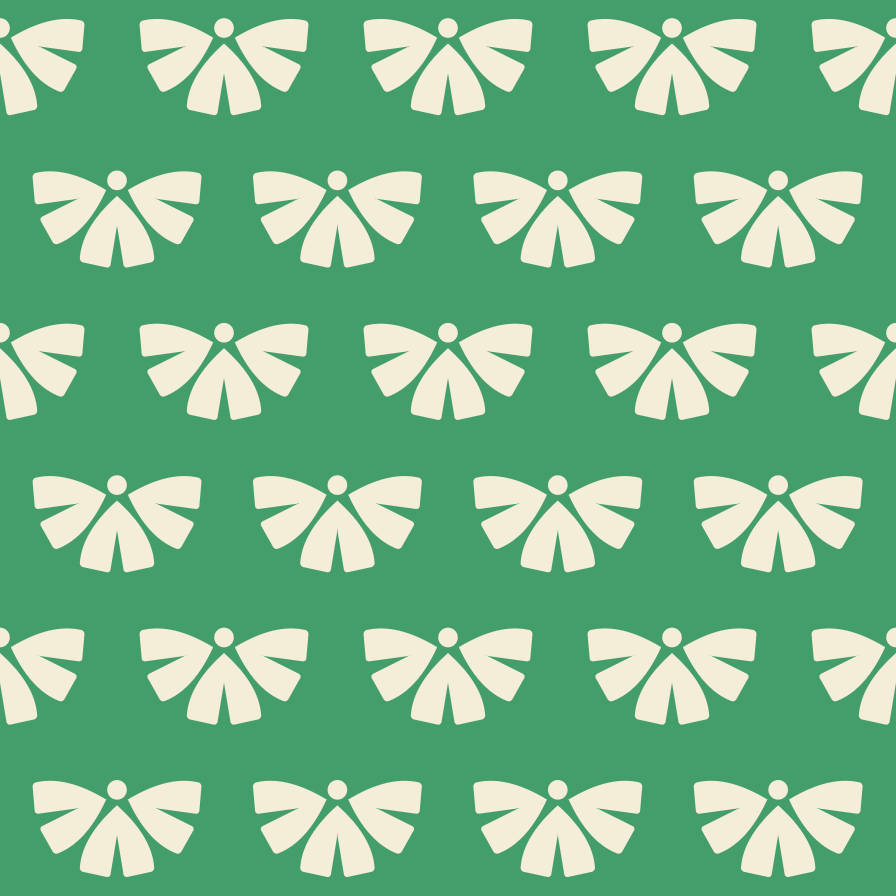
Give the GLSL for this pattern, as a WebGL 1 fragment shader.

```glsl
precision highp float;
// Staggered rows of cream fans on green: a round bead above three notched petals.
// One petal distance function is rotated and mirrored; rows repeat by cell folding.
// Lengths are in design units, 768 to the canvas height.

uniform vec2 u_resolution;

// Intersection of three half-spaces with corners rounded by radius r.
float roundIntersect(vec3 d, float r) {
  d += r;
  return length(max(d, 0.0)) + min(max(d.x, max(d.y, d.z)), 0.0) - r;
}

// Petal with its apex at the origin, opening along +x, notched at the far end.
float petal(vec2 p) {
  p.y = abs(p.y);
  float t = 1.0 - p.x / 57.0;
  float slope = 64.0 / 57.0 * t;
  float side = (p.y - 32.0 * (1.0 - t * t)) / sqrt(1.0 + slope * slope);
  float end = (p.x + 0.216 * p.y - 63.3) / 1.023;
  float notch = (0.165 * (p.x - 25.5) - p.y) / 1.013;
  return roundIntersect(vec3(side, end, notch), 3.0);
}

// Whole fan, centred on its bead.
float fan(vec2 p) {
  float bead = length(p) - 8.4;
  float lower = petal(vec2(-p.y - 13.3, p.x));
  vec2 w = vec2(abs(p.x) - 9.3, p.y + 8.3);
  vec2 axis = vec2(cos(0.3), -sin(0.3));
  float wing = petal(vec2(dot(w, axis), dot(w, vec2(-axis.y, axis.x))));
  return min(bead, min(lower, wing));
}

void main() {
  float pixel = 768.0 / u_resolution.y;
  vec2 p = gl_FragCoord.xy * pixel;

  // Rows count down from the top; every second row is shifted and slightly tighter.
  float row = floor((744.0 - p.y) / 130.6 + 0.25);
  float odd = mod(row, 2.0);
  float pitch = mix(192.0, 188.9, odd);
  float x = p.x - 100.3 * odd;
  vec2 cell = vec2(mod(x + 0.5 * pitch, pitch) - 0.5 * pitch,
                   p.y - 744.0 + 130.6 * row);

  float cover = clamp(0.5 - fan(cell) / pixel, 0.0, 1.0);
  vec3 green = vec3(0.263, 0.618, 0.418);
  vec3 cream = vec3(0.957, 0.929, 0.843);
  gl_FragColor = vec4(mix(green, cream, cover), 1.0);
}
```
